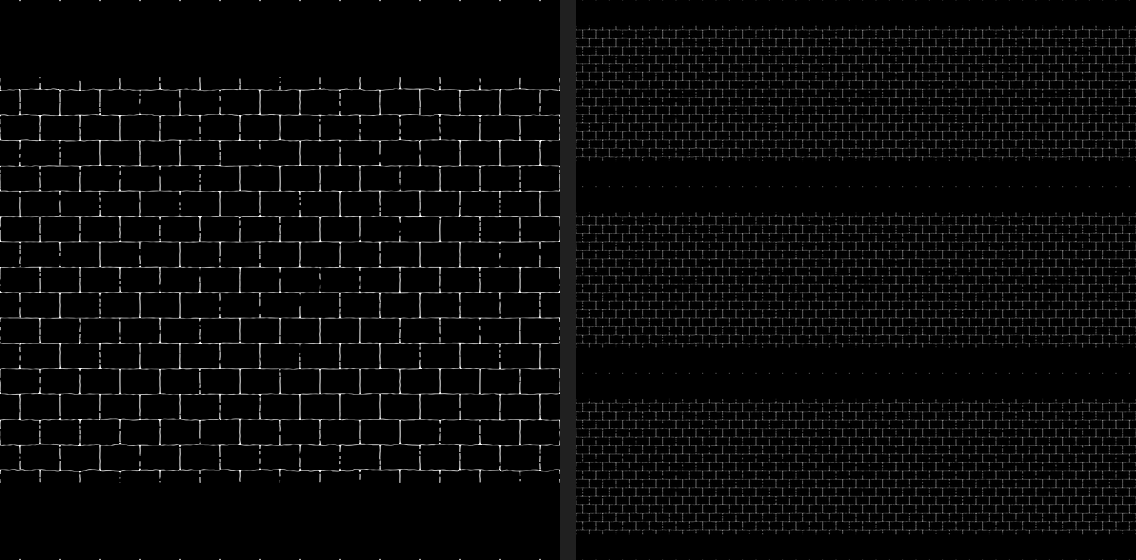
Left, the tile; right, the same tile 3 across and 3 down.
A three.js fragment shader for this texture map:

```glsl
// Thin worn white mortar lines of a running-bond brick band on black.
varying vec2 vUv;

float hash(vec2 p) {
  vec3 q = fract(vec3(p.xyx) * 0.1031);
  q += dot(q, q.yzx + 33.33);
  return fract((q.x + q.y) * q.z);
}

// Smooth 1D noise that wraps after a whole number of cells.
float wrapNoise(float x, float period, float seed) {
  float cell = floor(x);
  float t = x - cell;
  float a = hash(vec2(mod(cell, period), seed));
  float b = hash(vec2(mod(cell + 1.0, period), seed));
  return mix(a, b, t * t * (3.0 - 2.0 * t));
}

// Box-filtered coverage of a line, exact even when it is thinner than the filter.
float stroke(float dist, float halfWidth) {
  const float soft = 0.00195;
  float lo = max(dist - 0.5 * soft, -halfWidth);
  float hi = min(dist + 0.5 * soft, halfWidth);
  return clamp((hi - lo) / soft, 0.0, 1.0);
}

void main() {
  const float columns = 14.0;
  const float rowHeight = 0.0453;
  float x = vUv.x;
  float r = (vUv.y - 0.5) / rowHeight;

  // Bed joints: nearly straight at mid height, more wavy towards the band ends
  float bed = floor(r) + 0.5;
  float seed = bed + 40.5;
  float waves = wrapNoise(x * 42.0, 42.0, seed) - 0.5
              + 0.6 * (wrapNoise(x * 126.0, 126.0, seed + 50.0) - 0.5);
  float bedDist = (r - bed) * rowHeight - waves * (0.0005 + 0.0026 * pow(abs(bed) / 8.0, 2.0));
  float bedWidth = 0.00018 + 0.00055 * wrapNoise(x * 168.0, 168.0, seed + 100.0);
  float mortar = stroke(bedDist, bedWidth) * step(abs(bed), 8.0);

  // Head joints: every other row shifts by half a brick
  float row = bed + (bedDist > 0.0 ? 0.5 : -0.5);
  float u = x * columns + 0.5 * mod(row, 2.0);
  float column = floor(u + 0.5);
  float id = mod(column, columns) + (row + 12.0) * 17.0;
  float headDist = (u - column) / columns + 0.0007 * (wrapNoise(r * 7.0, 512.0, id) - 0.5);

  // Gaps worn into each joint, and flared corners where it meets the bed
  float wear = 0.45 * hash(vec2(id, 7.0));
  float grain = wrapNoise(r * 10.0, 512.0, id + 400.0);
  float headWidth = 0.0009 * smoothstep(wear - 0.12, wear + 0.12, grain);
  float flare = 0.0016 + 0.0014 * hash(vec2(id, bed + 20.0));
  headWidth += flare * exp(-abs(bedDist) / 0.0015) * step(abs(bed), 8.0);
  float bandEnd = 8.0 - 0.08 * pow(hash(vec2(id, 3.0)), 3.0);
  float inBand = clamp((bandEnd - abs(r)) * rowHeight / 0.00195 + 0.5, 0.0, 1.0);
  mortar = max(mortar, stroke(headDist, headWidth) * inBand);

  // Small star-shaped ticks along the top and bottom seam
  float seam = min(vUv.y, 1.0 - vUv.y);
  float tickDist = (fract(x * columns) - 0.5) / columns;
  mortar = max(mortar, stroke(tickDist, 0.003 * exp(-seam / 0.0015) - 0.0004));

  gl_FragColor = vec4(vec3(mortar), 1.0);
}
```
